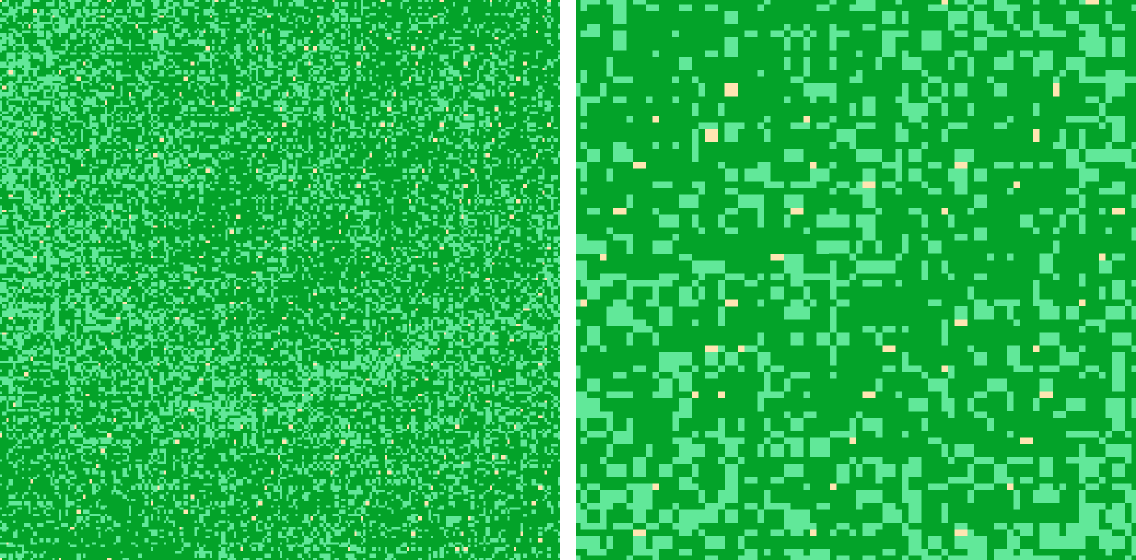
Left, the full canvas; right, a detail of the centre.
This texture is drawn by a three.js fragment shader. Its source:

```glsl
#define GRAINS 182.0
#define RASTER 256.0
#define BASE_DENSITY 0.265
#define CLOUD_CONTRAST 0.5
#define LEFT_HAZE 0.22
#define RIDGE_DENSITY 0.3
#define RIDGE_WIDTH 0.024
#define SPECK_RATE 0.0011
#define DEEP_GREEN vec3(0.01, 0.64, 0.16)
#define MINT vec3(0.38, 0.91, 0.60)
#define CREAM vec3(1.0, 0.90, 0.70)

varying vec2 vUv;

float hash(vec2 p) {
  return fract(sin(dot(p, vec2(127.1, 311.7))) * 43758.5453);
}

float valueNoise(vec2 p) {
  vec2 i = floor(p);
  vec2 f = fract(p);
  f = f * f * (3.0 - 2.0 * f);
  float low = mix(hash(i), hash(i + vec2(1.0, 0.0)), f.x);
  float high = mix(hash(i + vec2(0.0, 1.0)), hash(i + vec2(1.0, 1.0)), f.x);
  return mix(low, high, f.y);
}

float clouds(vec2 p) {
  float sum = 0.0;
  float weight = 0.4;
  for (int i = 0; i < 4; i++) {
    sum += weight * valueNoise(p);
    p = p * 2.1 + 17.3;
    weight *= 0.65;
  }
  return sum / 0.939;
}

float bell(float d, float width) {
  return exp(-d * d / (width * width));
}

// Bright rising streak, softer above than below
float ridge(vec2 p) {
  float bend = p.x - 0.45;
  float crest = 0.255 + 0.42 * max(bend, 0.0) + 0.2 * max(-bend, 0.0);
  crest += 0.035 * (valueNoise(vec2(p.x * 14.0, 3.0)) - 0.5);
  float extent = smoothstep(0.25, 0.37, p.x) * (1.0 - 0.7 * smoothstep(0.72, 0.97, p.x));
  return bell(p.y - crest, RIDGE_WIDTH) * extent;
}

// Chance that a grain is mint
float density(vec2 p, float streak) {
  float d = BASE_DENSITY + CLOUD_CONTRAST * (clouds(p * 7.0 + 5.0) - 0.5);
  d += LEFT_HAZE * exp(-5.0 * p.x) * smoothstep(0.1, 0.5, p.y);
  d += RIDGE_DENSITY * streak;
  d += 0.08 * bell(length((p - vec2(0.42, 0.37)) * vec2(0.6, 1.0)), 0.1);
  d -= 0.08 * (1.0 - smoothstep(0.12, 0.38, p.y));
  d -= 0.14 * bell(length((p - vec2(0.76, 0.51)) * vec2(0.6, 1.0)), 0.06);
  d -= 0.08 * bell(length(p - vec2(0.37, 0.63)), 0.08);
  return clamp(d, 0.04, 0.65);
}

// Grains snapped to a finer raster, so their widths vary
vec3 grainColor(vec2 uv) {
  vec2 snapped = (floor(uv * RASTER) + 0.5) / RASTER;
  vec2 cell = floor(snapped * GRAINS);
  vec2 center = (cell + 0.5) / GRAINS;
  float streak = ridge(center);
  float isMint = step(hash(cell + 0.37), density(center, streak));
  float isSpeck = step(hash(cell + 211.9), SPECK_RATE + 0.02 * streak);
  return mix(mix(DEEP_GREEN, MINT, isMint), CREAM, isSpeck);
}

void main() {
  // Four samples per pixel smooth the grain edges
  vec2 pixel = fwidth(vUv);
  vec3 color = vec3(0.0);
  for (int i = 0; i < 4; i++) {
    float k = float(i);
    vec2 offset = vec2(mod(k, 2.0), floor(k / 2.0)) - 0.5;
    color += 0.25 * grainColor(vUv + 0.5 * offset * pixel);
  }
  gl_FragColor = vec4(color, 1.0);
}
```
